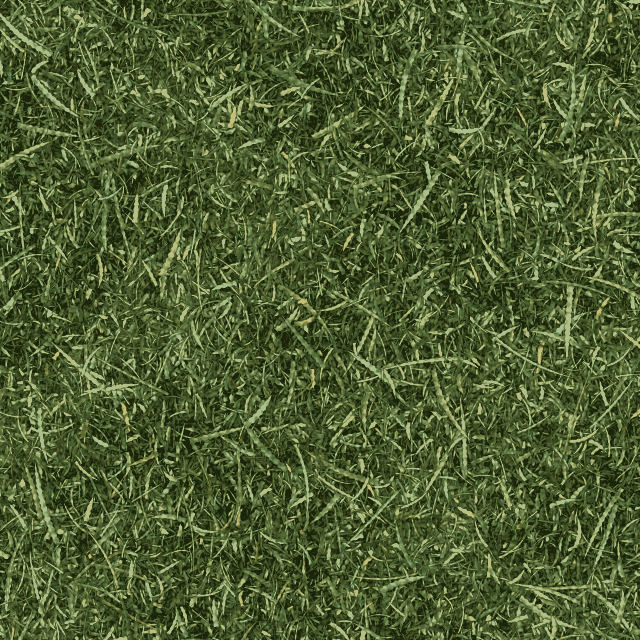
This texture is drawn by a Shadertoy shader. Its source:

```glsl
// Dense mown lawn: layered, tangled grass blades over dark shaded soil.
#define LAYERS 17
#define LONG_LAYERS 3
#define FINE_CELL 0.022
#define COARSE_CELL 0.036
#define LONG_CELL 0.085
#define LONG_SHARE 0.32
#define SHADOW_DEPTH 0.32
#define STRAW_SHARE 0.03
#define PATCHINESS 0.10
#define SPECKLE 0.30
#define CONTRAST 1.32

const float PI = 3.14159;
const float SHADOW_WIDTH = 0.0036;

vec4 hash4(vec3 p) {
    vec4 q = fract(p.xyzx * vec4(0.1031, 0.1030, 0.0973, 0.1099));
    q += dot(q, q.wzxy + 33.33);
    return fract((q.xxyz + q.yzzw) * q.zywx);
}

// Distance to the nearest scattered point, in cells.
float cellular(vec2 p) {
    vec2 id = floor(p);
    float nearest = 2.0;
    for (int j = -1; j <= 1; j++)
    for (int i = -1; i <= 1; i++) {
        vec2 cell = id + vec2(i, j);
        nearest = min(nearest, length(cell + hash4(vec3(cell, 91.0)).xy - p));
    }
    return nearest;
}

// Broad light and dark patches from layered sines and clumps.
float patches(vec2 p) {
    return sin(p.x * 9.0 + 2.0 * sin(p.y * 7.0)) * 0.4
         + sin(p.y * 19.0 + 2.0 * sin(p.x * 15.0 + 1.0)) * 0.35
         + sin((p.x + p.y) * 37.0 + 2.0 * sin((p.y - p.x) * 29.0)) * 0.35
         + 1.6 * (0.45 - cellular(p * 24.0));
}

// Tone ramp from deep shade to sunlit blade, spaced by area share.
vec3 grassColor(float tone) {
    const vec3 shades[8] = vec3[8](
        vec3(0.10, 0.14, 0.04), vec3(0.18, 0.24, 0.09),
        vec3(0.28, 0.35, 0.18), vec3(0.35, 0.44, 0.22),
        vec3(0.44, 0.51, 0.33), vec3(0.50, 0.58, 0.32),
        vec3(0.61, 0.67, 0.45), vec3(0.70, 0.75, 0.53));
    const float stops[8] = float[8](0.0, 0.115, 0.375, 0.595, 0.745, 0.875, 0.97, 1.05);
    vec3 color = shades[0];
    for (int i = 1; i < 8; i++)
        color = mix(color, shades[i], clamp((tone - stops[i-1]) / (stops[i] - stops[i-1]), 0.0, 1.0));
    return color;
}

// Lays one tapered blade with a ragged rim on the turf (x: tone, y: warmth).
void layBlade(inout vec2 turf, vec2 p, float halfLength, float width, float bend, vec2 look, float edge) {
    float t = clamp(p.x / halfLength, -1.0, 1.0);
    float across = p.y - bend * halfLength * (t * t - 0.3);
    float tip = 0.5 + 0.5 * t;
    float ragged = 0.85 + 0.15 * sin(p.x * 700.0 + look.x * 60.0);
    float halfWidth = width * (1.0 - tip * tip * tip * tip) * ragged;
    float d = max(abs(across) - halfWidth, abs(p.x) - halfLength);
    turf.x *= 1.0 - SHADOW_DEPTH * smoothstep(SHADOW_WIDTH, 0.0, d);
    float fold = smoothstep(-0.4, 0.4, across / width) - 0.5;
    look.x += 0.10 * t + 0.12 * fold + 0.08 * sin(p.x * 430.0 + look.x * 90.0);
    turf = mix(turf, look, smoothstep(edge, -edge, d));
}

// Scatters one blade per grid cell, jittered and turned at random.
void bladeLayer(inout vec2 turf, vec2 uv, float seed, float size, float depth, bool isLong, float edge) {
    vec2 p = uv / size + hash4(vec3(seed, 7.0, 3.0)).xy * 50.0 + 10.0;
    vec2 id = floor(p);
    for (int j = -1; j <= 1; j++)
    for (int i = -1; i <= 1; i++) {
        vec2 cell = id + vec2(i, j);
        vec4 place = hash4(vec3(cell, seed));
        vec4 shape = hash4(vec3(cell, seed + 40.0));
        vec2 q = (p - cell - place.xy) * size;
        if (dot(q, q) > size * size || (isLong && place.w > LONG_SHARE)) continue;

        // Slightly more blades stand upright than lie flat.
        float angle = PI * place.z + 0.2 * sin(2.0 * PI * place.z);
        if (shape.w > 0.5) angle += PI;
        vec2 dir = vec2(cos(angle), sin(angle));
        q = vec2(dot(q, dir), dot(q, vec2(-dir.y, dir.x)));

        float halfLength = size * (isLong ? mix(0.3, 0.8, shape.x) : mix(0.16, 0.8, shape.x * shape.x));
        float width = isLong ? mix(0.0012, 0.0055, shape.y) : mix(0.0010, 0.0044, shape.y * shape.y);
        float bend = (shape.z - 0.5) * (isLong ? 0.35 : 0.5);
        float shade = fract(shape.w * 17.0 + place.x);
        float tone = isLong ? 0.66 + 0.28 * shade : 0.86 * shade + 0.26 * depth;
        float pick = fract(shape.z * 31.0 + place.y);
        float warmth = pick < STRAW_SHARE ? 0.9 : (pick - 0.5) * 0.8;
        layBlade(turf, q, halfLength, width, bend, vec2(tone, warmth), edge);
    }
}

void mainImage(out vec4 fragColor, in vec2 fragCoord) {
    vec2 uv = fragCoord / iResolution.y;
    float edge = 0.7 / iResolution.y;

    // Soil and deep thatch
    vec2 turf = vec2(0.3 * cellular(uv * 110.0), 0.6 - cellular(uv * 35.0));

    // Tangled turf, fine and shaded below, broad and bright above
    for (int k = 0; k < LAYERS; k++) {
        float depth = float(k) / float(LAYERS - 1);
        bladeLayer(turf, uv, float(k) + 1.0, mix(FINE_CELL, COARSE_CELL, depth), depth, false, edge);
        if (k >= LAYERS - LONG_LAYERS)
            bladeLayer(turf, uv, float(k) + 101.0, LONG_CELL, 1.0, true, edge);
    }

    // Light patches and small flecks spread the tones
    float fleck = SPECKLE * (0.46 - cellular(uv * 190.0));
    float tone = 0.45 + CONTRAST * (turf.x - 0.405) + fleck + PATCHINESS * patches(uv);

    // Colour with a warm or cool tint
    vec3 color = grassColor(clamp(tone, 0.0, 1.05)) * (1.0 + turf.y * vec3(0.12, 0.0, -0.12));
    fragColor = vec4(color, 1.0);
}
```
